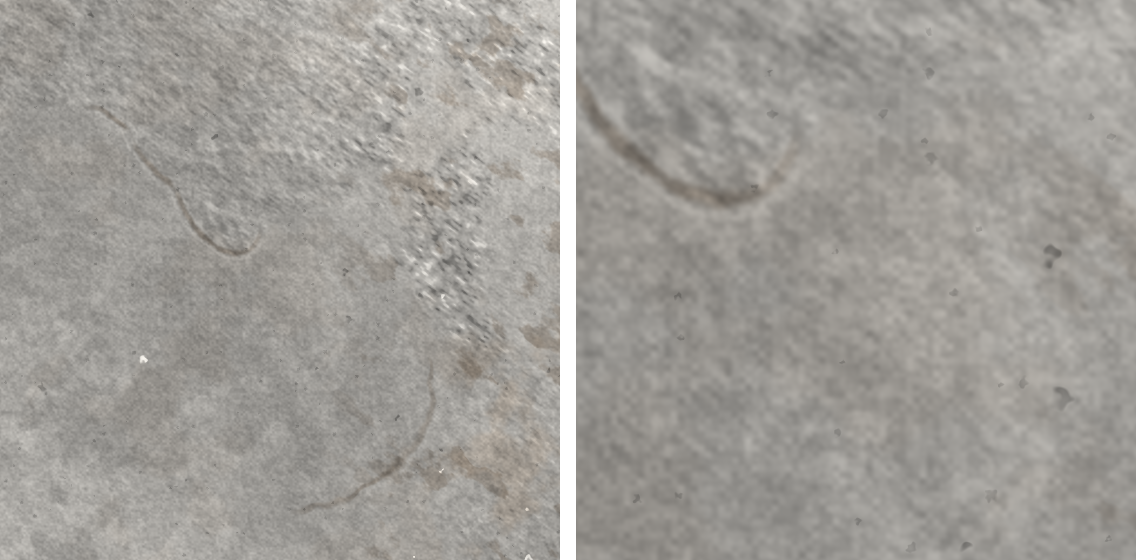
Left: the whole. Right: its middle third, enlarged.
Give the GLSL for this texture, as a WebGL 2 fragment shader.

```glsl
#version 300 es
precision highp float;
// Worn grey concrete: a smooth slab against rough, streaked gravel with cracks and stains.
uniform vec2 u_resolution;
out vec4 fragColor;

float hash(vec2 p) {
    return fract(sin(dot(p, vec2(127.1, 311.7))) * 43758.5453);
}

float noise(vec2 p) {
    vec2 i = floor(p), f = fract(p);
    f = f * f * (3.0 - 2.0 * f);
    return mix(mix(hash(i), hash(i + vec2(1, 0)), f.x),
               mix(hash(i + vec2(0, 1)), hash(i + vec2(1, 1)), f.x), f.y);
}

float fbm(vec2 p) {
    float sum = 0.0, amp = 0.5;
    for (int i = 0; i < 5; i++) {
        sum += amp * noise(p);
        p = mat2(0.8, -0.6, 0.6, 0.8) * p * 2.03 + 17.3;
        amp *= 0.5;
    }
    return sum / 0.97;
}

// Height of the border between the slab below and the gravel above
float slabEdge(float x) {
    return 0.81 - 0.25 * smoothstep(0.15, 0.40, x) + 0.07 * smoothstep(0.42, 0.57, x)
         - 0.28 * smoothstep(0.60, 0.88, x) + 0.02 * (noise(vec2(x * 22.0, 3.0)) - 0.5);
}

// Sparse ragged dots, one at most in each cell
float specks(vec2 p, float cells, float share, float radius) {
    vec2 id = floor(p * cells);
    vec2 d = fract(p * cells) - 0.3 - 0.4 * vec2(hash(id + 5.1), hash(id + 9.7));
    d += 0.25 * (vec2(noise(p * cells * 6.0), noise(p * cells * 6.0 + 40.0)) - 0.5);
    float size = radius * (0.4 + 0.6 * hash(id + 2.3));
    return step(1.0 - share, hash(id)) * (1.0 - smoothstep(size * 0.4, size, length(d)));
}

void main() {
    vec2 p = gl_FragCoord.xy / u_resolution;
    vec2 warp = vec2(fbm(p * 12.0), fbm(p * 12.0 + 31.0)) - 0.5;
    vec2 w = p + 0.04 * warp;

    // Signed distance to the slab border, positive on the gravel
    float slope = (slabEdge(w.x + 0.01) - slabEdge(w.x - 0.01)) / 0.02;
    float border = (w.y - slabEdge(w.x)) / sqrt(1.0 + slope * slope);

    // Gravel cover, broken by pale smooth patches toward the right
    float rightSide = smoothstep(0.52, 0.78, p.x);
    float patches = rightSide * smoothstep(0.46, 0.56, fbm(p * 5.0 + 8.0));
    float rough = smoothstep(-0.012, 0.02, border) * (1.0 - 0.8 * patches);
    float corner = smoothstep(0.72, 0.9, p.x) * (1.0 - smoothstep(0.3, 0.5, p.y));
    rough = max(rough, 0.4 * corner);

    // Broad tone: brighter to the upper right, pale scuffs to the lower left
    float tone = 0.585 + 0.115 * smoothstep(0.8, 1.95, p.x + p.y);
    tone += 0.10 * (fbm(p * 5.0 + 2.0) - 0.5) + 0.025 * patches;
    float scuffArea = 1.0 - smoothstep(0.2, 0.5, length(p - vec2(0.08, 0.12)));
    tone += 0.06 * scuffArea * smoothstep(0.48, 0.60, fbm(p * 14.0 + 5.0));
    tone += 0.04 * smoothstep(0.52, 0.64, fbm(p * 22.0 + 60.0));

    // Straight grain drawn out along a falling diagonal
    vec2 q = p + 0.006 * warp;
    vec2 along = vec2(dot(q, vec2(0.8, -0.6)), dot(q, vec2(0.6, 0.8)));
    float streak = 0.5 * noise(along * vec2(44.0, 105.0))
                 + 0.5 * noise(along * vec2(90.0, 210.0) + 7.0);
    float fine = 0.6 * noise(along * vec2(85.0, 150.0) + 20.0)
               + 0.4 * noise(along * vec2(170.0, 260.0) + 90.0);
    tone += rough * (0.22 + 0.11 * smoothstep(0.35, 0.7, p.x)) * (streak - 0.5);
    tone += 0.11 * (fine - 0.5) + 0.075 * (noise(p * 250.0) - 0.5);
    tone += 0.08 * rough * rightSide * smoothstep(0.68, 0.85, streak);
    tone -= 0.07 * rough * rightSide * smoothstep(0.66, 0.82, 1.0 - streak);

    // Raised lip and shadow on the slab border
    float lipSpan = smoothstep(0.14, 0.20, p.x) * (1.0 - smoothstep(0.42, 0.50, p.x));
    float lip = 1.0 - smoothstep(0.0, 0.005, abs(border + 0.005));
    float worn = smoothstep(0.3, 0.65, noise(p * 28.0));
    float shade = worn * (1.0 - smoothstep(0.001, 0.008, abs(border - 0.005)));
    tone += lipSpan * (0.05 * lip - 0.11 * shade * (0.5 + noise(p * 75.0)));

    // Curved crack round the lower right of the slab
    vec2 c = w - vec2(0.50, 0.35);
    float angle = atan(c.y, c.x);
    float arc = smoothstep(-1.5, -1.35, angle) * (1.0 - smoothstep(-0.1, 0.1, angle));
    float gap = length(c) - 0.27 + 0.006 * (noise(p * 60.0) - 0.5);
    float crack = arc * (1.0 - smoothstep(0.001, 0.003 + 0.011 * noise(p * 20.0), abs(gap)));
    tone -= 0.12 * crack * noise(p * 65.0);
    tone += 0.03 * arc * (1.0 - smoothstep(0.0, 0.01, abs(gap - 0.013)));

    // Dark broken hollows on the right
    float hollow = rightSide * smoothstep(0.60, 0.70, fbm(along * vec2(13.0, 22.0) + 70.0));
    tone -= 0.10 * hollow * (0.3 + streak);

    // Rare pits and small pale stones
    tone -= 0.15 * specks(p, 22.0, 0.03, 0.20) + 0.09 * specks(p + 0.37, 75.0, 0.05, 0.35);
    tone += 0.30 * specks(p + 0.61, 19.0, 0.018, 0.14);

    // Warm stains in the hollows and by the lower right corner
    float stain = 0.6 * lipSpan * shade + 0.4 * crack + 0.5 * hollow;
    stain += smoothstep(0.52, 0.68, fbm(p * 11.0 + 12.0)) * (0.15 + 0.4 * corner);
    vec3 colour = tone * vec3(1.014, 1.0, 0.972);
    colour *= mix(vec3(1.0), vec3(0.97, 0.91, 0.85), clamp(stain, 0.0, 1.0));
    fragColor = vec4(clamp(colour, 0.0, 1.0), 1.0);
}
```
